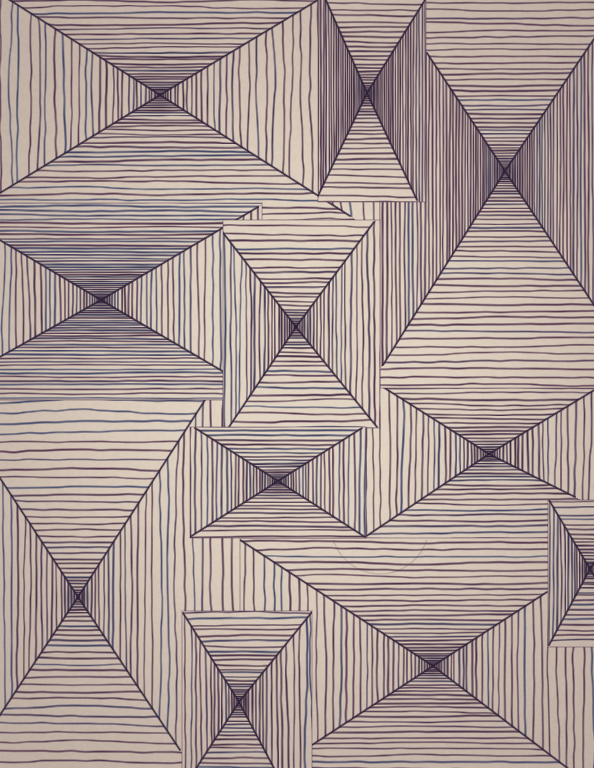
This pattern is drawn by a WebGL 1 fragment shader. Its source:

```glsl
precision highp float;
// Pen drawing of overlapping panels. In each one, four rays run from a dark
// centre to the corners; wavering ruled lines fill the sectors between them,
// upright at the sides and level above and below, packed towards the centre.
uniform vec2 u_resolution;

#define SHEET vec2(5.94, 7.68)
#define LINE_RATE 24.0
#define CORE 0.06
#define PEN 0.0085
#define RAY_PEN 0.0085
#define WAVER 0.6
#define PAPER_LIGHT vec3(0.885, 0.83, 0.762)
#define PAPER_SHADE vec3(0.745, 0.68, 0.635)
#define INK_PURPLE vec3(0.31, 0.20, 0.29)
#define INK_BLUE vec3(0.25, 0.28, 0.41)
#define INK_DARK vec3(0.16, 0.11, 0.20)

vec2 p;         // position on the sheet, y pointing down
float px;       // width of one screen pixel on the sheet
vec3 paper;
vec3 col;

float hash(vec2 q) {
  return fract(sin(dot(q, vec2(127.1, 311.7))) * 43758.55);
}

float noise(vec2 q) {
  vec2 i = floor(q), f = fract(q);
  f = f * f * (3.0 - 2.0 * f);
  return mix(mix(hash(i), hash(i + vec2(1, 0)), f.x),
             mix(hash(i + vec2(0, 1)), hash(i + vec2(1, 1)), f.x), f.y);
}

// Ink coverage with a soft, slightly bled edge
float stroke(float dist, float halfWidth) {
  return clamp((halfWidth - dist) / (1.5 * px) + 0.5, 0.0, 1.0);
}

float segment(vec2 a, vec2 b) {
  vec2 d = b - a, q = p - a;
  return length(q - d * clamp(dot(q, d) / dot(d, d), 0.0, 1.0));
}

float boxDistance(vec4 box) {
  vec2 q = abs(p - 0.5 * (box.xy + box.zw)) - 0.5 * (box.zw - box.xy);
  return length(max(q, 0.0)) + min(max(q.x, q.y), 0.0);
}

// Ruled lines: s is the distance from the centre, along runs down the line.
vec3 ruled(float s, float along, float density, float blue, float seed) {
  float rate = LINE_RATE * density;
  float k = rate * sqrt(s + CORE);
  float spacing = 2.0 * sqrt(s + CORE) / rate;
  float id = floor(k);
  float lane = id * 7.0 + seed * 31.0;
  float bend = noise(vec2(along * 1.2, lane)) - 0.5
             + 0.3 * (noise(vec2(along * 7.0, lane + 3.0)) - 0.5);
  float dist = abs(k - id - 0.5 - WAVER * bend) * spacing;
  float tone = hash(vec2(id, seed));
  vec3 ink = mix(INK_PURPLE, INK_BLUE, smoothstep(0.8 - blue, 1.2 - blue, tone));
  ink = mix(ink, INK_DARK, 0.7 * exp(-2.5 * s));
  float pressure = 0.7 + 0.3 * noise(vec2(along * 5.0, lane));
  return mix(paper, ink, pressure * stroke(dist, PEN * (0.75 + 0.5 * hash(vec2(seed, id)))));
}

// style: density of upright lines, density of level lines, share of blue ink
void panel(vec4 box, vec2 c, vec2 tl, vec2 tr, vec2 bl, vec2 br, vec3 style) {
  float edge = boxDistance(box);
  vec2 d = p - c;
  vec2 l = (d.y < 0.0 ? tl : bl) - c;
  vec2 r = (d.y < 0.0 ? tr : br) - c;
  float level = step(l.x / l.y * d.y, d.x) * step(d.x, r.x / r.y * d.y);
  float seed = c.x + 3.0 * c.y;
  vec3 upright = ruled(abs(d.x), p.y, style.x, style.z, seed + step(0.0, d.x));
  vec3 flatLines = ruled(abs(d.y), p.x, style.y, style.z, seed + 5.0 + step(0.0, d.y));
  vec3 drawn = mix(upright, flatLines, level);
  float ray = min(min(segment(c, tl), segment(c, tr)), min(segment(c, bl), segment(c, br)));
  drawn = mix(drawn, INK_DARK, 0.9 * stroke(ray, RAY_PEN));
  drawn = mix(drawn, INK_DARK, 0.4 * exp(-dot(d, d) * 120.0));
  col = mix(col, drawn, clamp(0.5 - edge / px, 0.0, 1.0));
  col = mix(col, INK_PURPLE, 0.4 * stroke(abs(edge), PEN * 0.7));
}

void main() {
  vec2 uv = gl_FragCoord.xy / u_resolution;
  p = vec2(uv.x, 1.0 - uv.y) * SHEET;
  px = SHEET.y / u_resolution.y;

  // Paper: lit in the middle, dimmer towards the edges
  float shade = smoothstep(0.1, 0.7, length((uv - vec2(0.52, 0.52)) * vec2(0.9, 1.0)));
  paper = mix(PAPER_LIGHT, PAPER_SHADE, shade) + 0.02 * (noise(p * 40.0) - 0.5);
  col = paper;

  // Broad panels underneath
  panel(vec4(-0.1, -0.1, 3.8, 2.22), vec2(1.60, 0.95), vec2(0.05, -0.03), vec2(3.18, 0.0), vec2(0.0, 1.93), vec2(3.50, 2.16), vec3(1.05, 1.4, 0.25));
  panel(vec4(3.8, -0.1, 6.1, 3.9), vec2(5.05, 1.71), vec2(4.27, 0.53), vec2(5.96, 0.36), vec2(3.83, 3.65), vec2(5.96, 3.08), vec3(2.0, 1.5, 0.12));
  panel(vec4(-0.1, 2.03, 2.62, 4.0), vec2(1.01, 3.0), vec2(-0.02, 2.39), vec2(2.58, 2.07), vec2(-0.02, 3.58), vec2(2.24, 3.72), vec3(1.25, 1.9, 0.5));
  panel(vec4(-0.1, 4.0, 3.12, 7.8), vec2(0.78, 5.97), vec2(-0.02, 4.75), vec2(2.05, 4.0), vec2(-0.02, 7.18), vec2(1.80, 7.50), vec3(1.0, 1.1, 0.25));
  panel(vec4(3.65, 3.88, 6.1, 5.4), vec2(4.89, 4.54), vec2(3.83, 3.87), vec2(5.96, 3.89), vec2(3.65, 5.37), vec2(5.75, 4.97), vec3(1.15, 1.2, 0.25));
  panel(vec4(2.4, 5.38, 6.1, 7.8), vec2(4.33, 6.66), vec2(2.40, 5.40), vec2(5.47, 5.92), vec2(3.12, 7.45), vec2(5.70, 7.70), vec3(1.15, 1.3, 0.15));

  // Smaller panels laid on top
  panel(vec4(3.18, -0.1, 4.26, 2.02), vec2(3.67, 0.93), vec2(3.25, -0.02), vec2(4.25, 0.0), vec2(3.17, 1.98), vec2(4.17, 2.0), vec3(2.1, 1.3, 0.12));
  panel(vec4(2.23, 2.2, 3.8, 4.28), vec2(2.96, 3.27), vec2(2.17, 2.25), vec2(3.74, 2.22), vec2(2.29, 4.27), vec2(3.77, 4.27), vec3(1.25, 1.15, 0.25));
  panel(vec4(1.9, 4.27, 3.66, 5.38), vec2(2.78, 4.81), vec2(1.95, 4.28), vec2(3.62, 4.28), vec2(1.90, 5.37), vec2(3.65, 5.37), vec3(1.4, 1.25, 0.4));
  panel(vec4(1.82, 6.11, 3.12, 7.8), vec2(2.39, 7.02), vec2(1.83, 6.13), vec2(3.12, 6.12), vec2(1.95, 7.70), vec2(2.75, 7.70), vec3(1.1, 1.3, 0.25));
  panel(vec4(5.48, 5.0, 6.4, 6.47), vec2(5.90, 5.69), vec2(5.49, 5.0), vec2(6.35, 5.0), vec2(5.49, 6.45), vec2(6.35, 6.45), vec3(1.3, 1.2, 0.3));

  // Faint pencil arc
  float arc = abs(length(p - vec2(3.8, 5.25)) - 0.49);
  col = mix(col, INK_PURPLE, 0.25 * stroke(arc, 0.005) * step(5.4, p.y));

  gl_FragColor = vec4(col, 1.0);
}
```
